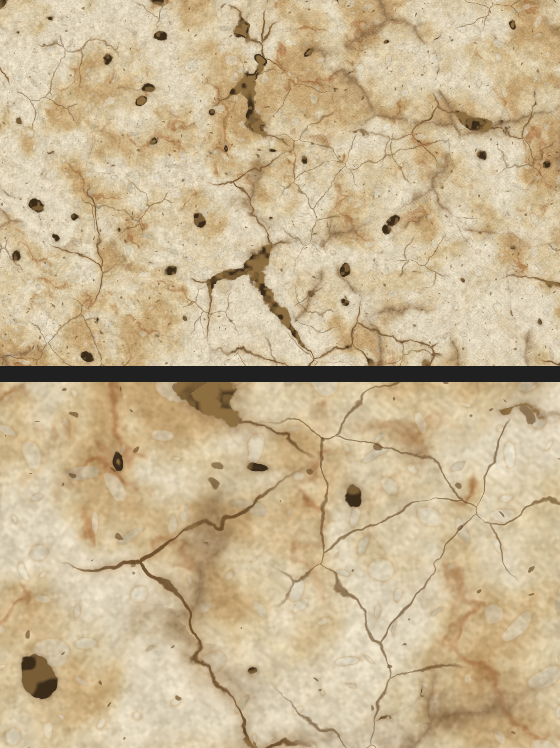
Top: the whole. Bottom: its middle third, enlarged.
Give the GLSL for this texture, as a WebGL 2 fragment shader.

```glsl
#version 300 es
precision highp float;
uniform vec2 u_resolution;
out vec4 fragColor;

// Stone colours
const vec3 PALE = vec3(0.88, 0.835, 0.735);
const vec3 HONEY = vec3(0.83, 0.745, 0.575);
const vec3 OCHRE = vec3(0.745, 0.605, 0.41);
const vec3 RUST = vec3(0.60, 0.37, 0.20);
const vec3 VEIN = vec3(0.54, 0.43, 0.30);
const vec3 SHELL = vec3(0.86, 0.84, 0.77);
const vec3 CRACK = vec3(0.37, 0.25, 0.12);
const vec3 HOLLOW = vec3(0.23, 0.17, 0.10);
const vec3 SILT = vec3(0.55, 0.43, 0.25);

// Sizes, in canvas heights
const float WARP = 0.10;
const float JITTER = 0.022;
const float VEIN_WIDTH = 0.008;
const float CRACK_WIDTH = 0.0016;
const float CAVITY_WIDTH = 0.015;
const float PIT_CELL = 0.13;
const float SHELL_CELL = 0.036;
const float SPECK_CELL = 0.026;
const float GRAIN = 0.10;

float hash(vec2 p) {
    return fract(sin(dot(p, vec2(127.1, 311.7))) * 43758.5);
}

float noise(vec2 p) {
    vec2 i = floor(p), f = fract(p);
    f = f * f * (3.0 - 2.0 * f);
    return mix(mix(hash(i), hash(i + vec2(1, 0)), f.x),
               mix(hash(i + vec2(0, 1)), hash(i + vec2(1, 1)), f.x), f.y);
}

float fbm(vec2 p) {
    float sum = 0.0, amp = 0.516;
    for (int i = 0; i < 5; i++, amp *= 0.5) {
        sum += amp * noise(p);
        p = mat2(1.6, 1.2, -1.2, 1.6) * p + 3.7;
    }
    return sum;
}

// Distance to the borders of random cells
float cellEdge(vec2 p, float scale) {
    p *= scale;
    vec2 near = vec2(9e3), next = vec2(9e3);
    for (int k = 0; k < 9; k++) {
        vec2 c = floor(p) + vec2(k % 3 - 1, k / 3 - 1);
        vec2 v = c + vec2(hash(c), hash(c + 17.3)) - p;
        if (dot(v, v) < dot(near, near)) { next = near; near = v; }
        else if (dot(v, v) < dot(next, next)) next = v;
    }
    return 0.5 * (dot(next, next) - dot(near, near)) / (distance(next, near) * scale);
}

// Scattered ellipses: signed distance to the nearest, and its random id
vec2 scatter(vec2 p, float cell, float density, vec2 radii, float stretch) {
    vec2 best = vec2(1.0, 0.0);
    for (int k = 0; k < 9; k++) {
        vec2 c = floor(p / cell) + vec2(k % 3 - 1, k / 3 - 1);
        if (hash(c + 5.1) > density) continue;
        vec2 v = p - cell * (c + vec2(hash(c + 1.7), hash(c + 9.2)));
        float a = 6.283 * hash(c + 13.4), size = hash(c + 21.6), id = hash(c + 33.8);
        v = mat2(cos(a), -sin(a), sin(a), cos(a)) * v;
        v.y *= mix(1.0, stretch, id);
        float d = length(v) - mix(radii.x, radii.y, size * size);
        if (d < best.x) best = vec2(d, id);
    }
    return best;
}

void main() {
    vec2 p = gl_FragCoord.xy / u_resolution.y;
    float px = 1.0 / u_resolution.y;
    vec2 warp = vec2(fbm(p * 6.0), fbm(p * 6.0 + 31.0)) - 0.5;
    vec2 jitter = vec2(fbm(p * 32.0 + 5.0), fbm(p * 32.0 + 61.0)) - 0.5;
    vec2 q = p + WARP * warp + JITTER * jitter;

    // Mottled ground, ochre stains and rusty threads
    float mottle = fbm(q * 13.0 + 7.0);
    float tone = 0.40 * fbm(p * 2.6 + warp * 0.6 + 4.0) + 0.60 * mottle;
    vec3 col = mix(PALE, HONEY, smoothstep(0.38, 0.62, tone));
    col = mix(col, OCHRE, 0.8 * smoothstep(0.52, 0.68, tone));
    float thread = 1.0 - smoothstep(0.0, 0.03, abs(fbm(q * 7.0 + 50.0) - 0.5));
    col = mix(col, RUST, 0.5 * thread * smoothstep(0.48, 0.62, tone));

    // Shell fragments with thin rims
    vec2 shell = scatter(p + 0.2 * WARP * warp + 0.5 * JITTER * jitter, SHELL_CELL, 0.7, vec2(0.004, 0.018), 3.2);
    float inside = 1.0 - smoothstep(-px, px, shell.x);
    col = mix(col, SHELL - 0.12 * step(0.7, shell.y), 0.5 * inside);
    col = mix(col, OCHRE, 0.45 * exp(-abs(shell.x) / 0.0016));

    // Soft veins
    float veinMask = smoothstep(0.38, 0.62, noise(p * 4.0 + 11.0)) * smoothstep(0.35, 0.6, mottle);
    col = mix(col, VEIN, 0.85 * veinMask * exp(-cellEdge(q + 0.7, 3.6) / VEIN_WIDTH));

    // Fine grain and specks
    float grain = noise(mat2(0.8, 0.6, -0.6, 0.8) * p * 290.0) - 0.5;
    col += GRAIN * grain + 1.7 * GRAIN * (fbm(p * 75.0) - 0.5);
    vec2 speck = scatter(p + JITTER * jitter, SPECK_CELL, 0.28, vec2(0.001, 0.0045), 2.5);
    col = mix(col, CRACK, 0.6 * (1.0 - smoothstep(-px, px, speck.x)));

    // Hairline cracks in two sizes
    float field = noise(p * 4.5 + 23.0);
    float crack = cellEdge(q + 2.0, 4.4);
    float hair = cellEdge(q + 5.0, 9.0);
    float width = CRACK_WIDTH * (0.3 + 1.4 * noise(p * 40.0));
    float crackMask = smoothstep(0.52, 0.62, field);
    float hairMask = smoothstep(0.56, 0.68, noise(p * 7.0 + 71.0));
    col = mix(col, OCHRE, 0.5 * crackMask * exp(-crack / 0.006));
    col = mix(col, CRACK, 0.85 * crackMask * (1.0 - smoothstep(width - px, width + px, crack)));
    col = mix(col, CRACK, 0.6 * hairMask * (1.0 - smoothstep(0.6 * width - px, 0.6 * width + px, hair)));

    // Ragged pits, and long cavities that widen along cracks
    float rough = 0.026 * (fbm(p * 36.0 + 3.0) - 0.5);
    vec2 pit = scatter(p + 0.2 * WARP * warp, PIT_CELL, 0.34, vec2(0.005, 0.021), 1.9);
    float open = smoothstep(0.64, 0.8, field) * smoothstep(0.25, 0.6, noise(p * 17.0 + 8.0));
    float cavity = crack - CAVITY_WIDTH * open + 0.006 * (1.0 - open);
    float hole = min(pit.x, cavity) + rough;
    float silt = 0.75 * smoothstep(0.4, 0.75, noise(p * 95.0));
    silt = max(silt, step(0.6, pit.y) * smoothstep(0.004, 0.009, -hole));
    silt = max(silt, step(cavity, pit.x) * smoothstep(0.2, 0.6, noise(p * 60.0 + 9.0)));
    col = mix(col, VEIN, 0.5 * exp(-max(hole, 0.0) / 0.004));
    col = mix(col, mix(HOLLOW, SILT, silt), 1.0 - smoothstep(-px, px, hole));
    fragColor = vec4(clamp(col, 0.0, 1.0), 1.0);
}
```
